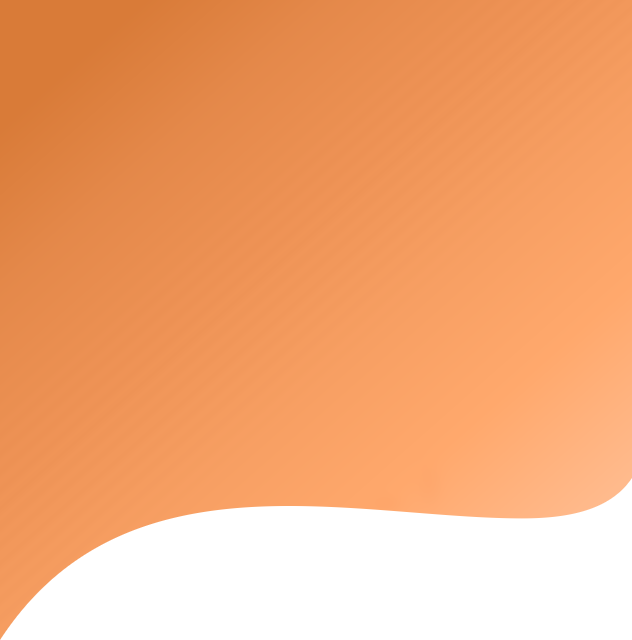
Give the GLSL for this background, as a Shadertoy shader.

```glsl
// Warm orange backdrop above a white wave.
// A diagonal multi-stop gradient carries faint streaks; the wave edge is
// two cubic Bezier curves, solved for height at each column by bisection.

const vec3 WHITE = vec3(1.0);
const vec3 RUST = vec3(0.850, 0.482, 0.220);
const vec3 CLAY = vec3(0.895, 0.535, 0.290);
const vec3 ORANGE = vec3(0.935, 0.577, 0.337);
const vec3 APRICOT = vec3(0.968, 0.622, 0.385);
const vec3 PEACH = vec3(1.000, 0.660, 0.425);
const vec3 BLUSH = vec3(1.000, 0.730, 0.550);

const vec2 GRADIENT_AXIS = vec2(0.66, 0.75);  // from the top left corner
const float STREAK_PERIOD = 0.0215;
const float STREAK_STRENGTH = 0.0035;
const float SMUDGE_STRENGTH = 0.012;

// Wave nodes and handles, in units of canvas height
const vec2 WAVE_START = vec2(0.0, 0.0);
const vec2 RISE_HANDLE = vec2(0.195, 0.299);
const vec2 DIP_HANDLE_L = vec2(0.553, 0.190);
const vec2 WAVE_DIP = vec2(0.816, 0.190);
const vec2 DIP_HANDLE_R = vec2(0.898, 0.190);
const vec2 END_HANDLE = vec2(0.957, 0.207);
const vec2 WAVE_END = vec2(0.988, 0.254);

vec2 bezier(vec2 a, vec2 b, vec2 c, vec2 d, float t) {
    float u = 1.0 - t;
    return u * u * u * a + 3.0 * u * t * (u * b + t * c) + t * t * t * d;
}

vec2 bezierTangent(vec2 a, vec2 b, vec2 c, vec2 d, float t) {
    float u = 1.0 - t;
    return u * u * (b - a) + 2.0 * u * t * (c - b) + t * t * (d - c);
}

// Approximate signed distance to one curve, positive above it
float curveDistance(vec2 p, vec2 a, vec2 b, vec2 c, vec2 d) {
    float t = 0.5;
    float stepSize = 0.25;
    for (int i = 0; i < 16; i++) {
        t += bezier(a, b, c, d, t).x < p.x ? stepSize : -stepSize;
        stepSize *= 0.5;
    }
    vec2 tangent = normalize(bezierTangent(a, b, c, d, t));
    return (p.y - bezier(a, b, c, d, t).y) * tangent.x;
}

float waveDistance(vec2 p) {
    if (p.x < WAVE_DIP.x)
        return curveDistance(p, WAVE_START, RISE_HANDLE, DIP_HANDLE_L, WAVE_DIP);
    return curveDistance(p, WAVE_DIP, DIP_HANDLE_R, END_HANDLE, WAVE_END);
}

float ramp(float a, float b, float x) {
    return clamp((x - a) / (b - a), 0.0, 1.0);
}

vec3 diagonalGradient(float s) {
    vec3 color = mix(RUST, CLAY, ramp(0.150, 0.342, s));
    color = mix(color, ORANGE, ramp(0.342, 0.577, s));
    color = mix(color, APRICOT, ramp(0.577, 0.772, s));
    color = mix(color, PEACH, ramp(0.772, 0.985, s));
    return mix(color, BLUSH, ramp(0.985, 1.210, s));
}

// Fine parallel bands, strongest across the middle of the gradient
float streaks(float s) {
    float fade = smoothstep(0.38, 0.56, s) * (1.0 - smoothstep(0.66, 0.88, s));
    float wave = sin(6.28318 * s / STREAK_PERIOD);
    return STREAK_STRENGTH * fade * wave;
}

// Soft dark spot with separate width and height
float smudge(vec2 p, vec2 center, vec2 size) {
    vec2 q = (p - center) / size;
    return exp(-dot(q, q));
}

void mainImage(out vec4 fragColor, in vec2 fragCoord) {
    vec2 p = fragCoord / iResolution.y;
    float s = dot(vec2(p.x, 1.0 - p.y), GRADIENT_AXIS);

    // Backdrop
    vec3 color = diagonalGradient(s) + streaks(s);
    float shade = smudge(p, vec2(0.672, 0.240), vec2(0.018, 0.030))
                + smudge(p, vec2(0.605, 0.212), vec2(0.022, 0.014));
    color -= SMUDGE_STRENGTH * shade * vec3(0.4, 1.0, 1.0);

    // White wave, smoothed over about one pixel
    float above = clamp(waveDistance(p) * iResolution.y + 0.5, 0.0, 1.0);
    fragColor = vec4(mix(WHITE, color, above), 1.0);
}
```
